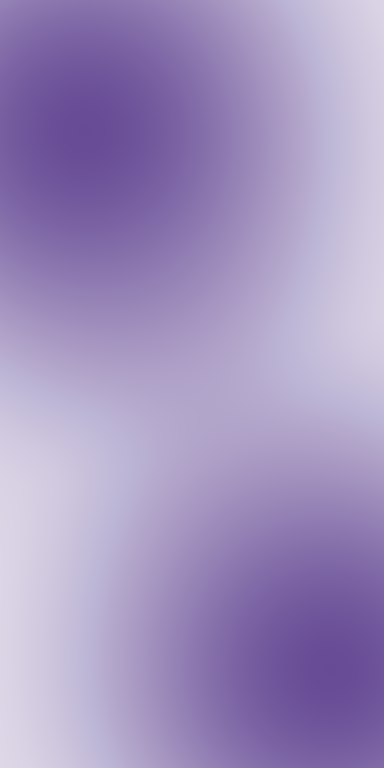
Write a WebGL 2 fragment shader that draws this background.

```glsl
#version 300 es
precision highp float;

uniform vec2 u_resolution;
out vec4 fragColor;

#define CANVAS vec2(1.0, 2.0)
#define UPPER_GLOW vec2(0.22, 1.66)
#define LOWER_GLOW vec2(0.86, 0.255)
#define GLOW_RADIUS 0.95
#define BRIDGE_CENTER vec2(0.5, 1.0)
#define BRIDGE_SPREAD 0.2
#define BRIDGE_DEPTH 0.24
#define VIOLET vec3(0.405, 0.298, 0.586)
#define PALE_LILAC vec3(0.872, 0.852, 0.912)
#define BLUE_TINT vec3(-0.008, 0.010, 0.014)

// 0 at the heart of a glow, 1 beyond its soft rim
float glowFalloff(vec2 p, vec2 center) {
  return smoothstep(0.0, GLOW_RADIUS, distance(p, center));
}

float bell(float squaredDistance, float spread) {
  return exp(-squaredDistance / spread);
}

void main() {
  vec2 p = gl_FragCoord.xy / u_resolution * CANVAS;

  // Two violet glows on a pale ground
  float lightness = glowFalloff(p, UPPER_GLOW) * glowFalloff(p, LOWER_GLOW);

  // Faint shade joining the glows across the middle
  vec2 offset = p - BRIDGE_CENTER;
  lightness *= 1.0 - BRIDGE_DEPTH * bell(dot(offset, offset), BRIDGE_SPREAD);

  vec3 color = mix(VIOLET, PALE_LILAC, lightness);

  // Cool fringe where lilac fades to pale
  float fringe = lightness - 0.74;
  color += BLUE_TINT * bell(fringe * fringe, 0.005);

  fragColor = vec4(color, 1.0);
}
```
